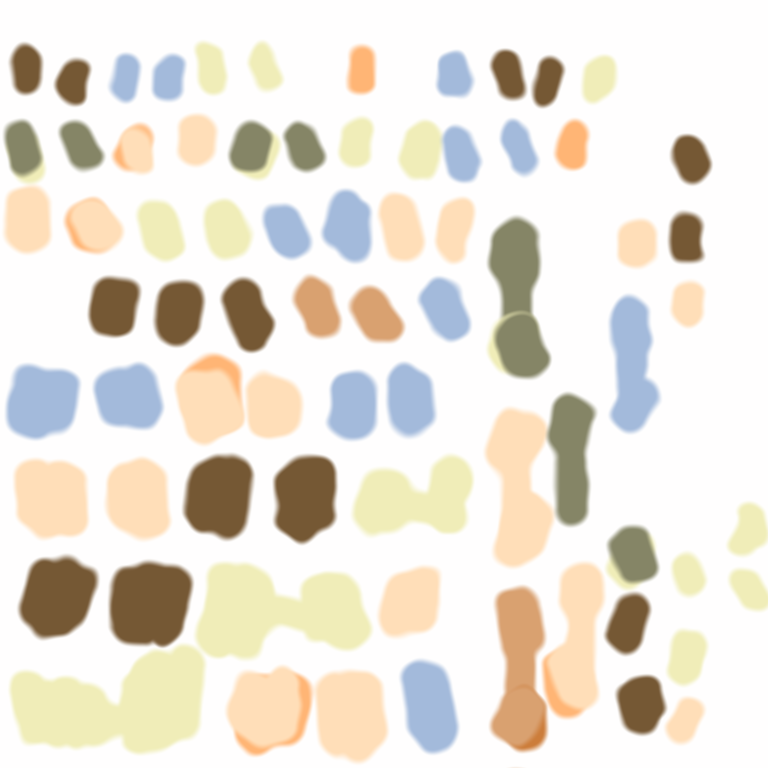
Give the GLSL for this pattern, as a WebGL 1 fragment shader.

```glsl
precision highp float;
uniform vec2 u_resolution;

const vec3 WHITE  = vec3(1.0, 0.997, 0.996);
const vec3 YELLOW = vec3(0.94, 0.93, 0.72);
const vec3 PEACH  = vec3(1.0, 0.87, 0.72);
const vec3 BLUE   = vec3(0.64, 0.73, 0.86);
const vec3 BROWN  = vec3(0.46, 0.345, 0.205);
const vec3 TAN    = vec3(0.85, 0.63, 0.44);
const vec3 ORANGE = vec3(1.0, 0.71, 0.46);
const vec3 OLIVE  = vec3(0.52, 0.52, 0.40);
const vec3 RUST   = vec3(0.80, 0.49, 0.23);

float hash(vec2 p) {
  vec3 q = fract(p.xyx * 0.1031);
  q += dot(q, q.yzx + 33.33);
  return fract((q.x + q.y) * q.z);
}

vec2 hash2(vec2 p) { return vec2(hash(p), hash(p + 47.3)); }

float noise(vec2 p) {
  vec2 i = floor(p), f = fract(p);
  f = f * f * (3.0 - 2.0 * f);
  return mix(mix(hash(i), hash(i + vec2(1, 0)), f.x),
             mix(hash(i + vec2(0, 1)), hash(i + 1.0), f.x), f.y);
}

float smoothMin(float a, float b, float k) {
  float h = max(k - abs(a - b), 0.0) / k;
  return min(a, b) - 0.25 * k * h * h;
}

float capsule(vec2 p, vec2 a, vec2 b, float radius) {
  vec2 pa = p - a, ba = b - a;
  return length(pa - ba * clamp(dot(pa, ba) / dot(ba, ba), 0.0, 1.0)) - radius;
}

float cover(float d) { return 1.0 - smoothstep(-0.005, 0.005, d); }

// Blot made of four upright strokes side by side
float blot(vec2 p, vec2 halfSize, vec2 id) {
  float radius = min(halfSize.x * 0.75, 0.024), d = 1.0;
  for (int i = 0; i < 4; i++) {
    vec2 seed = id + float(i) * 7.13;
    vec2 reach = (halfSize.y - radius) * mix(vec2(0.5), vec2(1.12), hash2(seed));
    float x = (float(i) / 1.5 - 1.0) * (halfSize.x - radius);
    float lean = (hash(id + 5.7) - 0.5) * 0.014;
    d = smoothMin(d, capsule(p, vec2(x + lean, reach.x), vec2(x - lean, -reach.y), radius), 0.006);
  }
  return d;
}

// Tone showing from beneath a blot
vec3 undertone(vec3 colour) {
  if (colour == OLIVE) return YELLOW;
  if (colour == PEACH) return ORANGE;
  if (colour == ORANGE) return PEACH;
  return colour == TAN ? RUST : colour;
}

// Thresholds: yellow, peach, blue, brown; then tan, orange; the rest is olive
vec3 pickColour(float h, vec4 first, vec2 last) {
  if (h < first.x) return YELLOW;
  if (h < first.y) return PEACH;
  if (h < first.z) return BLUE;
  if (h < first.w) return BROWN;
  if (h < last.x) return TAN;
  return h < last.y ? ORANGE : OLIVE;
}

vec3 paint(vec3 ground, vec2 p, vec2 halfSize, vec2 link, vec3 colour, vec2 id) {
  p -= (hash2(id + 3.1) - 0.5) * 0.016;
  halfSize *= mix(vec2(0.84), vec2(1.08), hash2(id + 11.9));
  float d = blot(p, halfSize, id);
  if (dot(link, link) > 0.0)
    d = smoothMin(d, capsule(p, vec2(0.0), link, min(0.02, halfSize.x * 0.8)), 0.012);
  if (hash(id + 71.0) < 0.28) {
    vec2 shift = (hash2(id + 23.0) - 0.5) * 0.026;
    ground = mix(ground, undertone(colour), cover(blot(p - shift, halfSize, id + 2.0)));
  }
  return mix(ground, colour, cover(d));
}

// Column centres that crowd together towards the right
float columnX(float column, float pitch, float shrink) {
  return pitch * (1.0 - exp(-shrink * column)) / shrink;
}

vec3 paintRow(vec3 ground, vec2 p, float row) {
  float y = 0.098 + row * (0.09 + 0.004 * row);
  if (abs(p.y - y) > 0.11) return ground;
  float pitch = 0.063 + 0.0125 * row, shrink = max(pitch - 0.062, 0.001);
  float nearest = floor(log(pitch / (pitch - shrink * p.x)) / shrink);
  float limit = row < 0.5 ? 0.83 : (row < 1.5 ? 0.77 : 0.605);
  for (int i = -1; i <= 1; i++) {
    float column = nearest + float(i), group = floor(column / 2.0);
    float x = columnX(column + 0.5, pitch, shrink);
    vec2 id = vec2(column + 17.0, row * 13.0 + 5.0);
    if (column < 0.0 || x > limit || hash(id + 31.0) < 0.07) continue;
    float h = hash(vec2(group * 3.0 + 41.0, row * 9.0 + 2.0));
    if (group < 0.5 && row > 5.5) h = row > 6.5 ? 0.0 : 0.8;
    vec3 colour = row < 1.5
      ? pickColour(h, vec4(0.24, 0.38, 0.55, 0.63), vec2(0.63, 0.87))
      : pickColour(h, vec4(0.18, 0.48, 0.71, 0.93), vec2(1.0));
    vec2 halfSize = 0.5 * vec2(pitch - shrink * x, 0.09 + 0.008 * row) - 0.0135;
    bool joined = colour == YELLOW && row > 3.5 && mod(column, 2.0) < 0.5;
    vec2 link = joined ? vec2(columnX(column + 1.5, pitch, shrink) - x, 0.02) : vec2(0.0);
    ground = paint(ground, p - vec2(x, y), halfSize, link, colour, id);
  }
  return ground;
}

vec3 paintColumn(vec3 ground, vec2 p, float column) {
  float x = 0.675 + 0.075 * column, pitch = 0.12 - 0.01 * column;
  if (abs(p.x - x) > 0.06) return ground;
  float top = column < 1.5 ? 0.27 : (column < 3.5 ? 0.17 : 0.49);
  float nearest = floor((p.y - top) / pitch);
  for (int i = -1; i <= 1; i++) {
    float cell = nearest + float(i);
    vec2 id = vec2(column * 11.0 + 83.0, cell + 29.0);
    if (cell < 0.0 || hash(id + 13.0) > 0.94 - 0.14 * column) continue;
    float h = hash(vec2(column * 5.0 + 61.0, floor(cell / 2.0) * 3.0 + 19.0));
    vec3 colour = pickColour(h, vec4(0.14, 0.46, 0.50, 0.62), vec2(0.70, 0.77));
    bool joined = mod(cell, 2.0) < 0.5 && column < 2.5 && colour != BROWN;
    vec2 link = joined ? vec2(0.0, pitch) : vec2(0.0);
    vec2 halfSize = vec2(0.031 - 0.003 * column, pitch * 0.5 - 0.014);
    ground = paint(ground, p - vec2(x, top + (cell + 0.5) * pitch), halfSize, link, colour, id);
  }
  return ground;
}

void main() {
  vec2 p = gl_FragCoord.xy / u_resolution;
  p.y = 1.0 - p.y;
  // Slight waver of the outlines
  p += 0.007 * (vec2(noise(p * 38.0), noise(p * 38.0 + 90.0)) - 0.5);
  vec3 colour = WHITE;
  for (int i = 0; i < 8; i++) colour = paintRow(colour, p, float(i));
  for (int i = 0; i < 5; i++) colour = paintColumn(colour, p, float(i));
  gl_FragColor = vec4(colour, 1.0);
}
```
